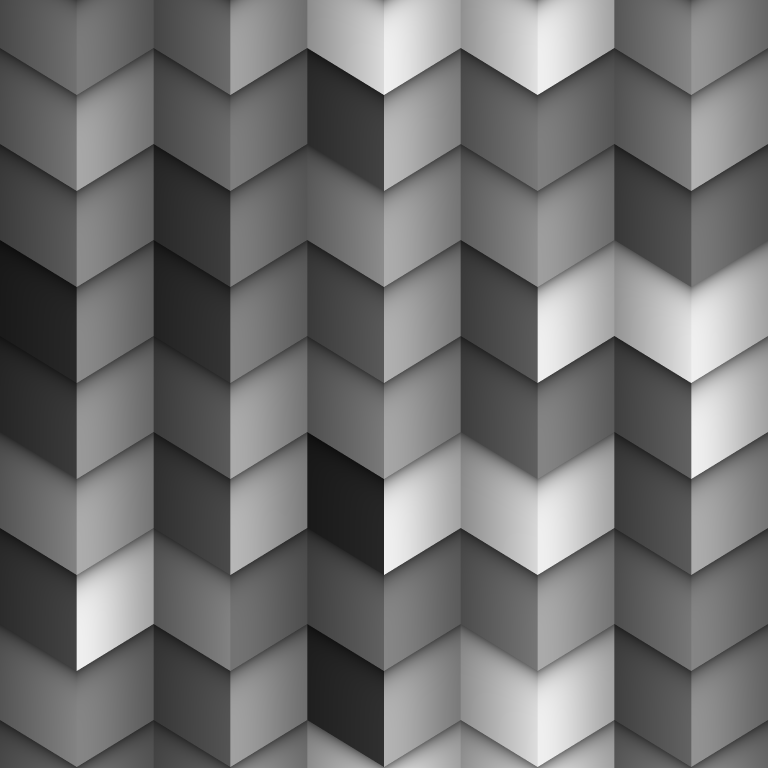
This pattern is drawn by a Shadertoy shader. Its source:

```glsl
// Folded paper chevrons: five pleated columns crossed by eight V-shaped bands.
// Each band face gets a hashed grey tone, a gradient across its fold and a
// soft shadow cast by the band above it; a small sample grid smooths edges.

#define COLUMNS 5.0
#define ROWS 8.0
#define FOLD_DROP 0.49       // depth of the V, in band heights
#define BAND_OFFSET 0.5      // first band edge below the top, in band heights
#define LEFT_EDGE 0.64       // brightness of a left face at its outer fold
#define RIGHT_EDGE 0.64      // brightness of a right face at its outer fold
#define SHADOW_DEPTH 0.52
#define SHADOW_FALLOFF 9.0
#define LIGHT_LEFT_FROM 0.87 // hash level above which a left face is pale
#define LIGHT_RIGHT_FROM 0.8 // hash level above which a right face is pale
#define SEED 3.7
#define SAMPLES 3

float hash(vec2 cell) {
    return fract(sin(dot(cell + SEED, vec2(127.1, 311.7))) * 43758.55);
}

// Left faces are mostly dark, right faces catch more light.
float faceTone(vec2 cell, bool rightFace) {
    float leftLevel = hash(cell);
    float paleLeft = step(LIGHT_LEFT_FROM, leftLevel);
    if (!rightFace) return 0.15 + 0.5 * leftLevel + 0.25 * paleLeft;

    float rightLevel = hash(cell + vec2(17.0, 43.0));
    float paleRight = max(paleLeft, step(LIGHT_RIGHT_FROM, rightLevel));
    return mix(0.45 + 0.35 * rightLevel, 0.94, paleRight);
}

float foldedPaper(vec2 uv) {
    // Column coordinate: 0 at the outer folds, 1 at the central fold
    float across = uv.x * COLUMNS;
    float inColumn = fract(across);
    bool rightFace = inColumn > 0.5;
    float toCentre = 1.0 - abs(2.0 * inColumn - 1.0);

    // Bands count downward and bend into a V
    float down = (1.0 - uv.y) * ROWS - BAND_OFFSET - FOLD_DROP * toCentre;
    float inBand = fract(down);
    vec2 cell = vec2(mod(floor(across), COLUMNS), mod(floor(down) + 1.0, ROWS));

    // Light gradient across the face
    float light = rightFace
        ? mix(RIGHT_EDGE, 1.0, smoothstep(-0.25, 1.0, toCentre))
        : mix(LEFT_EDGE, 1.0, toCentre);

    // Shadow under the overlapping band
    float shadow = 1.0 - SHADOW_DEPTH * exp(-SHADOW_FALLOFF * inBand);

    return faceTone(cell, rightFace) * light * shadow;
}

void mainImage(out vec4 fragColor, in vec2 fragCoord) {
    float grey = 0.0;
    for (int j = 0; j < SAMPLES; j++) {
        for (int i = 0; i < SAMPLES; i++) {
            vec2 offset = (vec2(i, j) + 0.5) / float(SAMPLES) - 0.5;
            grey += foldedPaper((fragCoord + offset) / iResolution.xy);
        }
    }
    fragColor = vec4(vec3(grey / float(SAMPLES * SAMPLES)), 1.0);
}
```
